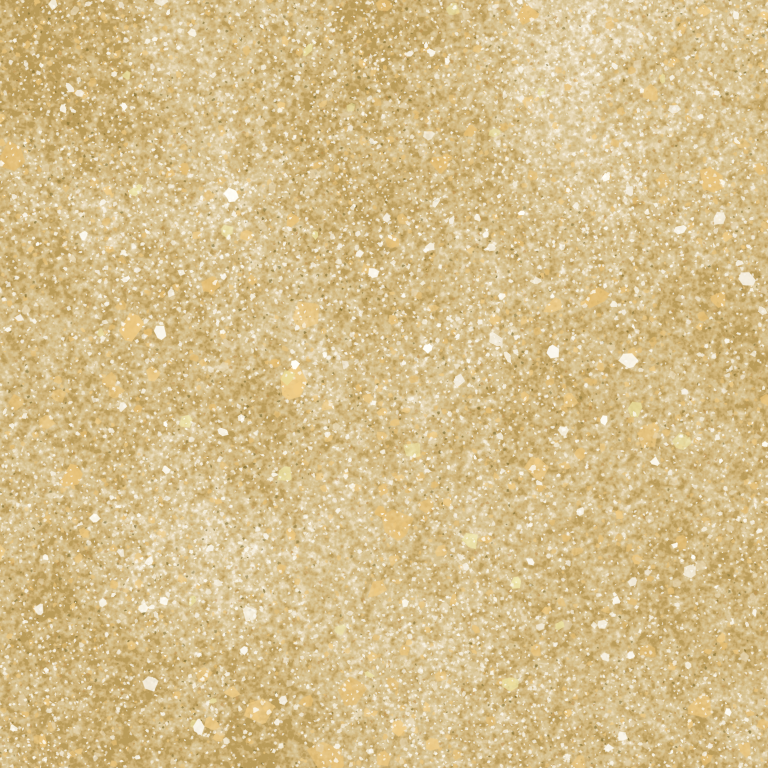
This texture is drawn by a Shadertoy shader. Its source:

```glsl
const float TAU = 6.2831853;

const vec3 OCHRE  = vec3(0.73, 0.61, 0.35);
const vec3 SAND   = vec3(0.82, 0.71, 0.48);
const vec3 PALE   = vec3(0.85, 0.77, 0.58);
const vec3 CREAM  = vec3(0.91, 0.85, 0.72);
const vec3 WHITE  = vec3(0.99, 0.98, 0.95);
const vec3 APRICOT = vec3(0.93, 0.78, 0.49);
const vec3 LEMON  = vec3(0.94, 0.91, 0.66);
const vec3 RUST   = vec3(0.76, 0.57, 0.30);
const vec3 OLIVE  = vec3(0.46, 0.40, 0.17);

vec3 hash3(vec2 p) {
    vec3 q = fract(p.xyx * vec3(0.1031, 0.1030, 0.0973));
    q += dot(q, q.yxz + 33.33);
    return fract((q.xxy + q.yzz) * q.zyx);
}

mat2 rotation(float angle) {
    float c = cos(angle), s = sin(angle);
    return mat2(c, s, -s, c);
}

float valueNoise(vec2 p) {
    vec2 cell = floor(p), f = fract(p);
    f = f * f * (3.0 - 2.0 * f);
    float low = mix(hash3(cell).x, hash3(cell + vec2(1, 0)).x, f.x);
    float high = mix(hash3(cell + vec2(0, 1)).x, hash3(cell + vec2(1, 1)).x, f.x);
    return mix(low, high, f.y);
}

float fbm(vec2 p, int octaves) {
    float sum = 0.0, weight = 0.5, total = 0.0;
    for (int i = 0; i < octaves; i++) {
        sum += weight * valueNoise(p);
        total += weight;
        weight *= 0.6;
        p = rotation(0.65) * p * 1.93 + 17.3;
    }
    return sum / total;
}

// Signed distance to an irregular convex stone, stretched along a random axis
float stoneDistance(vec2 p, float radius, vec2 seed) {
    vec3 shape = hash3(seed + 71.7);
    p = rotation(shape.x * TAU) * p;
    p.x *= mix(1.0, 1.6, shape.y * shape.y);
    float d = -radius;
    for (int i = 0; i < 6; i++) {
        vec3 h = hash3(seed + float(i) * 13.1 + 5.9);
        float angle = (float(i) + 0.7 * (h.x - 0.5)) * TAU / 6.0;
        d = max(d, dot(p, vec2(cos(angle), sin(angle))) - radius * mix(0.65, 1.1, h.y));
    }
    return d;
}

// Scatters one stone at most per cell; radii are fractions of a cell
vec3 addStones(vec3 color, vec2 uv, float cells, float density, vec2 radii,
               float clustering, vec3 tint, float opacity, float seed) {
    vec2 p = rotation(seed * 1.37) * uv * cells + seed * 31.0;
    vec2 cell = floor(p);
    vec3 h = hash3(cell + seed * 7.0);
    vec3 k = hash3(cell + seed * 11.0 + 137.0);
    float crowd = smoothstep(0.25, 0.8, fbm(cell * 7.0 / cells + seed, 2)) * 2.2;
    if (h.z > density * mix(1.0, crowd, clustering)) return color;

    float radius = mix(radii.x, radii.y, k.x * k.x);
    vec2 center = 0.5 + (h.xy - 0.5) * max(0.0, 1.0 - 3.0 * radius);
    float d = stoneDistance(fract(p) - center, radius, cell + seed) / cells;
    float edge = max(0.0011, 0.7 / iResolution.y);
    float mask = 1.0 - smoothstep(-edge, edge, d);
    vec3 stone = tint + (k.y - 0.5) * vec3(0.05, 0.07, 0.10);
    return mix(color, stone, mask * opacity * mix(0.7, 1.0, k.z));
}

// Sandy ground: cloudy stains under fine grain
vec3 sandGround(vec2 uv, float cloud) {
    float grain = fbm(rotation(0.4) * uv * 135.0, 3) - 0.5;
    float dust = valueNoise(rotation(1.1) * uv * 290.0 + 9.0) - 0.5;
    float tone = 0.43 + 1.15 * grain + 0.38 * dust + 0.95 * (cloud - 0.5);
    vec3 color = mix(OCHRE, SAND, smoothstep(0.0, 0.36, tone));
    color = mix(color, PALE, smoothstep(0.3, 0.58, tone));
    color = mix(color, CREAM, smoothstep(0.55, 0.85, tone));
    return mix(color, WHITE, 0.7 * smoothstep(0.82, 1.1, tone));
}

void mainImage(out vec4 fragColor, in vec2 fragCoord) {
    vec2 uv = fragCoord / iResolution.y;
    float cloud = fbm(uv * 4.5 + 3.7, 4);
    vec3 color = sandGround(uv, cloud);

    // Fine coloured grit
    color = addStones(color, uv, 75.0, 0.28, vec2(0.12, 0.30), 0.6, APRICOT, 0.75, 1.0);
    color = addStones(color, uv, 95.0, 0.14, vec2(0.12, 0.25), 0.6, RUST, 0.6, 2.0);
    color = addStones(color, uv, 110.0, 0.09, vec2(0.12, 0.26), 0.9, OLIVE, 0.65, 3.0);

    // Apricot chips from small to large
    color = addStones(color, uv, 42.0, 0.24, vec2(0.12, 0.30), 0.7, APRICOT, 0.8, 4.0);
    color = addStones(color, uv, 23.0, 0.22, vec2(0.12, 0.27), 0.6, APRICOT, 0.85, 5.0);
    color = addStones(color, uv, 9.0, 0.20, vec2(0.11, 0.21), 0.0, APRICOT, 0.9, 6.0);

    // Translucent cream and rare lemon pieces
    color = addStones(color, uv, 38.0, 0.20, vec2(0.10, 0.28), 0.7, CREAM, 0.7, 7.0);
    color = addStones(color, uv, 17.0, 0.07, vec2(0.10, 0.20), 0.0, LEMON, 0.8, 8.0);

    // White specks in three fine sizes
    for (int i = 0; i < 3; i++) {
        float n = float(i);
        color = addStones(color, uv, 125.0 - 28.0 * n, 0.36 - 0.08 * n,
                          vec2(0.13, 0.29), 0.6, WHITE, 0.85, 9.0 + n);
    }

    // White pebbles
    color = addStones(color, uv, 34.0, 0.13, vec2(0.10, 0.24), 0.7, WHITE, 0.95, 12.0);
    color = addStones(color, uv, 13.0, 0.20, vec2(0.07, 0.15), 0.0, WHITE, 1.0, 13.0);

    fragColor = vec4(clamp(color, 0.0, 1.0), 1.0);
}
```
